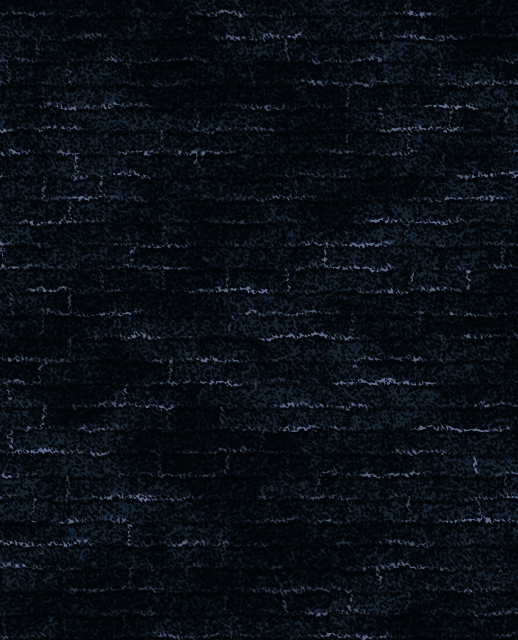
Give the GLSL for this texture, as a Shadertoy shader.

```glsl
// Night-dark brick wall in running bond, with crumbling, unevenly lit mortar.

const float COURSES = 27.8;      // brick rows over the canvas height
const float BRICK_LENGTH = 2.71; // brick length in course heights
const vec3 SOOT = vec3(0.003, 0.014, 0.028);
const vec3 SLATE = vec3(0.085, 0.140, 0.195);
const vec3 MORTAR_DIM = vec3(0.075, 0.110, 0.160);
const vec3 MORTAR_LIT = vec3(0.360, 0.410, 0.530);

float hash(vec2 p) {
    vec3 q = fract(p.xyx * vec3(0.1031, 0.1030, 0.0973));
    q += dot(q, q.yzx + 33.33);
    return fract((q.x + q.y) * q.z);
}

// Layered sines, roughly -1 to 1
float waves(vec2 p) {
    float sum = 0.0, amp = 0.5;
    for (int i = 0; i < 4; i++) {
        sum += amp * sin(p.x + 1.7 * sin(p.y + float(i)));
        p = mat2(1.2, 1.5, -1.5, 1.2) * p + 2.3;
        amp *= 0.6;
    }
    return sum;
}

// Cellular noise: distance to the closest scattered point
float cells(vec2 p) {
    vec2 cell = floor(p), f = fract(p);
    float nearest = 2.0;
    for (int y = -1; y <= 1; y++)
    for (int x = -1; x <= 1; x++) {
        vec2 o = vec2(x, y), id = cell + o;
        vec2 point = o + vec2(hash(id), hash(id + 57.3));
        nearest = min(nearest, length(point - f));
    }
    return nearest;
}

// Distance to the closest upright joint (x), its id (y), the brick's id (z)
vec3 uprightJoint(float x, float course) {
    float bond = 0.5 * mod(course, 2.0) + 0.16 * (hash(vec2(course, 9.0)) - 0.5);
    float u = x / BRICK_LENGTH + bond - 0.1;
    vec3 best = vec3(9.0, 0.0, 0.0);
    for (int i = -1; i <= 1; i++) {
        float id = floor(u + 0.5) + float(i);
        float at = id + 0.16 * (hash(vec2(id, course)) - 0.5);
        float d = abs(u - at) * BRICK_LENGTH;
        if (d < best.x) best = vec3(d, id, id - step(u, at));
    }
    return best;
}

float line(float d, float halfWidth, float blur) {
    return 1.0 - smoothstep(halfWidth - blur, halfWidth + blur, d);
}

void mainImage(out vec4 fragColor, in vec2 fragCoord) {
    vec2 uv = fragCoord / iResolution.y;
    vec2 p = vec2(uv.x, 1.0 - uv.y) * COURSES - vec2(0.0, 0.62);
    float blur = max(0.8 * COURSES / iResolution.y, 0.04);

    // Grit at three sizes, the finest slanted
    vec2 slant = mat2(0.8, 0.6, -0.6, 0.8) * p;
    float grain = cells(slant * vec2(9.0, 6.0));
    float grit = cells(p * vec2(5.0, 6.5) + 17.0);
    float chips = cells(p * vec2(2.2, 3.4) + 31.0);

    // Crooked, chipped edges
    vec2 wall = p;
    wall.y += 0.10 * waves(p * vec2(1.5, 0.9)) + 0.04 * waves(p * 5.0 + 4.0);
    wall.y += 0.14 * (chips - 0.45) + 0.08 * (grit - 0.45);
    wall.x += 0.08 * waves(p.yx * vec2(3.1, 0.8) + 7.0) + 0.16 * (grit - 0.45);
    float course = floor(wall.y);
    float bed = floor(wall.y + 0.5);
    float bedOffset = wall.y - bed;
    vec3 joint = uprightJoint(wall.x, course);

    // Broad stains and light
    float stain = smoothstep(-0.7, 0.7, waves(p * vec2(0.34, 0.42) + 2.0));
    float blotch = smoothstep(-0.8, 0.8, waves(p * vec2(1.1, 1.6) + 9.0));
    float glow = 0.75 + 0.35 * sin(3.1416 * clamp(uv.y, 0.0, 1.0));

    // Brick faces
    float brickTone = 0.6 + 0.7 * hash(vec2(joint.z, course + 71.0));
    float relief = 0.55 * smoothstep(0.15, 0.85, grain)
                 + 0.35 * smoothstep(0.15, 0.85, grit)
                 + 0.25 * smoothstep(0.2, 0.8, chips);
    float tone = relief * relief * brickTone * glow;
    tone *= mix(0.5, 1.6, stain) * mix(0.65, 1.4, blotch);
    vec3 color = mix(SOOT, SLATE, clamp(tone * 1.35, 0.0, 1.0));

    // Shade under each bed and beside each upright
    float shade = line(abs(bedOffset - 0.15), 0.08, 0.09);
    shade = max(shade, 0.7 * line(joint.x, 0.14, 0.10));
    color = mix(color, SOOT * 0.6, 0.75 * shade);

    // Mortar, bright in patches, crumbled away in others
    float rough = 0.11 * (grain - 0.45);
    float bedLight = smoothstep(-0.5, 0.7, waves(vec2(p.x * 0.8 + bed * 4.7, bed * 2.9)));
    float jointLight = smoothstep(0.2, 1.0, hash(vec2(joint.y + 13.0, course)));
    float beds = line(abs(bedOffset), 0.065 + rough, blur + 0.025) * mix(0.15, 1.0, bedLight);
    float uprights = line(joint.x, 0.06 + rough, blur + 0.025) * mix(0.1, 0.8, jointLight);
    float crumbs = mix(0.3, 1.15, smoothstep(0.12, 0.7, grain));
    float mortar = max(beds, uprights) * mix(0.6, 1.1, stain) * glow * crumbs;
    float dust = line(abs(bedOffset + 0.06), 0.09, 0.10) * bedLight * relief;
    color += 0.3 * MORTAR_DIM * dust;
    vec3 mortarColor = mix(MORTAR_DIM, MORTAR_LIT, clamp(mortar, 0.0, 1.0));
    color = mix(color, mortarColor, clamp(mortar * 1.2, 0.0, 1.0));

    fragColor = vec4(color, 1.0);
}
```
